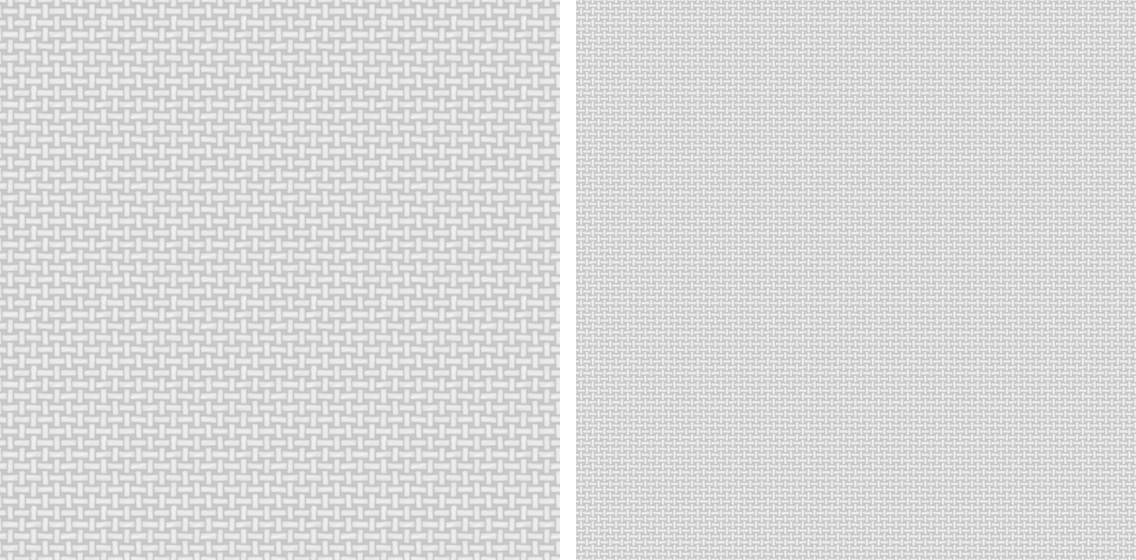
Left: one tile. Right: repeated 2 by 2.
Give the GLSL for this pattern, as a Shadertoy shader.

```glsl
// Pale grey plain-weave cloth: plump twisted yarns crossing over and under.

const float THREADS = 48.0;  // yarns across and down
const float REPEAT = 6.0;    // yarns before the small irregularities recur
const float GAP_TONE = 0.79;
const float SHADOW_TONE = 0.765;
const float EDGE_TONE = 0.80;
const float TOP_TONE = 0.925;

float hash(vec2 p) {
    vec3 q = fract(vec3(p.xyx) * 0.1031);
    q += dot(q, q.yzx + 33.33);
    return fract((q.x + q.y) * q.z);
}

// Value noise that wraps after a whole number of lattice cells
float wrapNoise(vec2 p, float period) {
    vec2 cell = floor(p);
    vec2 f = fract(p);
    f = f * f * (3.0 - 2.0 * f);
    vec2 a = mod(cell, period);
    vec2 b = mod(cell + 1.0, period);
    return mix(mix(hash(a), hash(vec2(b.x, a.y)), f.x),
               mix(hash(vec2(a.x, b.y)), hash(b), f.x), f.y);
}

float roundBox(vec2 p, vec2 halfSize, float radius) {
    vec2 q = abs(p) - halfSize + radius;
    return length(max(q, 0.0)) + min(max(q.x, q.y), 0.0) - radius;
}

// Distance to one raised yarn; q.x runs along it, q.y across
float yarnDistance(vec2 q, vec2 halfSize, vec2 id) {
    q.y += 0.10 * q.x * (hash(id + 3.7) - 0.5);
    halfSize *= 0.96 + 0.08 * hash(id + 8.1);
    return roundBox(q, halfSize, 0.17);
}

// Rounded shading with fine fibres twisted at an angle
float yarnTone(vec2 q, float d, float twist, vec2 id) {
    float c = cos(twist), s = sin(twist);
    vec2 fibre = vec2(c * q.x + s * q.y, c * q.y - s * q.x);
    float grain = wrapNoise(fibre * vec2(1.6, 8.5) + 40.0 * hash(id + 1.3) + 20.0, 128.0);
    float strength = mix(0.03, 0.10, pow(hash(id + 5.9), 3.0));
    float tone = mix(EDGE_TONE, TOP_TONE, smoothstep(-0.06, 0.20, -d));
    return tone + strength * (grain - 0.52);
}

void mainImage(out vec4 fragColor, in vec2 fragCoord) {
    vec2 p = fragCoord / iResolution.xy * THREADS + vec2(0.12, -0.04);
    float pixel = THREADS / min(iResolution.x, iResolution.y);
    vec2 thread = floor(p + 0.5);

    // Weft yarns on top at every even crossing
    float weftPlace = p.x + thread.y + 1.0;
    vec2 weft = vec2(mod(weftPlace, 2.0) - 1.0, p.y - thread.y);
    vec2 weftId = mod(vec2(floor(weftPlace * 0.5), thread.y), vec2(REPEAT * 0.5, REPEAT));
    float weftD = yarnDistance(weft, vec2(0.70, 0.28), weftId);

    // Warp yarns on top at every odd crossing
    float warpPlace = p.y + thread.x;
    vec2 warp = vec2(mod(warpPlace, 2.0) - 1.0, p.x - thread.x);
    vec2 warpId = mod(vec2(thread.x, floor(warpPlace * 0.5)), vec2(REPEAT, REPEAT * 0.5)) + 60.0;
    float warpD = yarnDistance(warp, vec2(0.63, 0.27), warpId);

    // Sunken cloth, darkest beside the raised yarns
    float nearest = min(weftD, warpD);
    float tone = mix(SHADOW_TONE, GAP_TONE, smoothstep(0.0, 0.18, nearest));
    tone += 0.02 * (wrapNoise(p * 3.0, REPEAT * 3.0) - 0.5);

    // Raised yarns with smoothed edges
    float blur = max(0.75 * pixel, 0.06);
    float weftCover = 1.0 - smoothstep(-blur, blur, weftD);
    float warpCover = 1.0 - smoothstep(-blur, blur, warpD);
    tone = mix(tone, yarnTone(weft, weftD, 0.3, weftId), weftCover);
    tone = mix(tone, yarnTone(warp, warpD, -0.6, warpId), warpCover);

    fragColor = vec4(vec3(clamp(tone, 0.0, 1.0)), 1.0);
}
```
